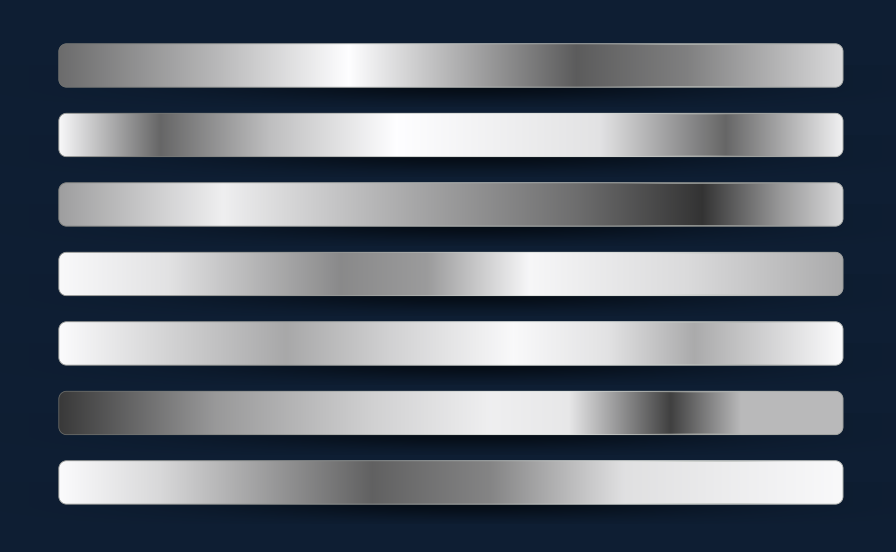
A WebGL 2 fragment shader for this background:

```glsl
#version 300 es
precision highp float;

uniform vec2 u_resolution;
out vec4 fragColor;

float roundedBox(vec2 p, vec2 halfSize, float radius) {
    vec2 q = abs(p) - halfSize + radius;
    return length(max(q, 0.0)) + min(max(q.x, q.y), 0.0) - radius;
}

// Piecewise gradient; each stop is (position, brightness)
float ramp(float t, vec2 stops[7]) {
    float tone = stops[0].y;
    for (int i = 1; i < 7; i++) {
        float k = clamp((t - stops[i - 1].x) / (stops[i].x - stops[i - 1].x), 0.0, 1.0);
        tone = mix(tone, stops[i].y, k);
    }
    return tone;
}

// Each bar has its own polished metal gradient, counted from the top
float metalTone(int row, float t) {
    if (row == 0) return ramp(t, vec2[7](vec2(0, .42), vec2(.2, .72), vec2(.37, 1),
        vec2(.49, .73), vec2(.66, .36), vec2(.8, .5), vec2(1, .86)));
    if (row == 1) return ramp(t, vec2[7](vec2(0, .98), vec2(.13, .4), vec2(.27, .75),
        vec2(.43, 1), vec2(.69, .89), vec2(.85, .4), vec2(1, .95)));
    if (row == 2) return ramp(t, vec2[7](vec2(0, .62), vec2(.21, .94), vec2(.45, .66),
        vec2(.66, .43), vec2(.82, .2), vec2(.92, .6), vec2(1, .86)));
    if (row == 3) return ramp(t, vec2[7](vec2(0, .98), vec2(.14, .89), vec2(.36, .54),
        vec2(.47, .61), vec2(.6, .97), vec2(.8, .86), vec2(1, .67)));
    if (row == 4) return ramp(t, vec2[7](vec2(0, .99), vec2(.29, .66), vec2(.42, .82),
        vec2(.58, .98), vec2(.7, .89), vec2(.81, .67), vec2(1, .99)));
    if (row == 5) return ramp(t, vec2[7](vec2(0, .22), vec2(.2, .6), vec2(.4, .82),
        vec2(.55, .94), vec2(.65, .91), vec2(.78, .25), vec2(.87, .73)));
    return ramp(t, vec2[7](vec2(0, .99), vec2(.13, .85), vec2(.4, .38),
        vec2(.55, .52), vec2(.72, .88), vec2(.85, .93), vec2(1, .98)));
}

void main() {
    float pixel = 1.0 / u_resolution.y;
    float aspect = u_resolution.x * pixel;
    vec2 p = gl_FragCoord.xy * pixel;

    // Seven evenly spaced rows, measured downward
    float pitch = 0.1259;
    float cell = (1.0 - p.y - 0.0684) / pitch;
    int row = int(floor(cell));
    float down = fract(cell) * pitch;
    float t = (p.x / aspect - 0.0651) / 0.8763;
    vec3 color = vec3(0.055, 0.118, 0.2);

    if (row >= 0 && row < 7) {
        // Soft shadow, deepest under the middle of the bar
        float below = max(down - 0.09, 0.0);
        float spread = exp(-pow((t - 0.53) / 0.31, 2.0));
        float shadow = spread * exp(-pow(below / 0.025, 2.0)) * step(0.05, down);
        color = mix(color, vec3(0.015, 0.04, 0.07), 0.85 * shadow);

        // Metal bar
        vec2 halfSize = vec2(0.43815 * aspect, 0.0402);
        vec2 local = vec2((t - 0.5) * 0.8763 * aspect, down - 0.0502);
        float edge = roundedBox(local, halfSize, 0.015);
        float tone = metalTone(row, clamp(t, 0.0, 1.0));
        vec3 metal = vec3(tone) * vec3(0.995, 0.995, 1.0);

        // Hairline rim, brightest right of centre
        float shine = exp(-pow((t - 0.65) / 0.35, 2.0));
        float rimTone = mix(0.5, 0.88, shine) * mix(0.75, 1.0, tone);
        float rimWidth = 0.0018 + 0.0012 * exp(-pow((t - 0.82) / 0.08, 2.0));
        float rim = smoothstep(-0.5 * pixel, 0.5 * pixel, edge + rimWidth);
        metal = mix(metal, rimTone * vec3(0.98, 1.0, 0.98), 0.8 * rim);

        color = mix(color, metal, 1.0 - smoothstep(-0.5 * pixel, 0.5 * pixel, edge));
    }
    fragColor = vec4(color, 1.0);
}
```
